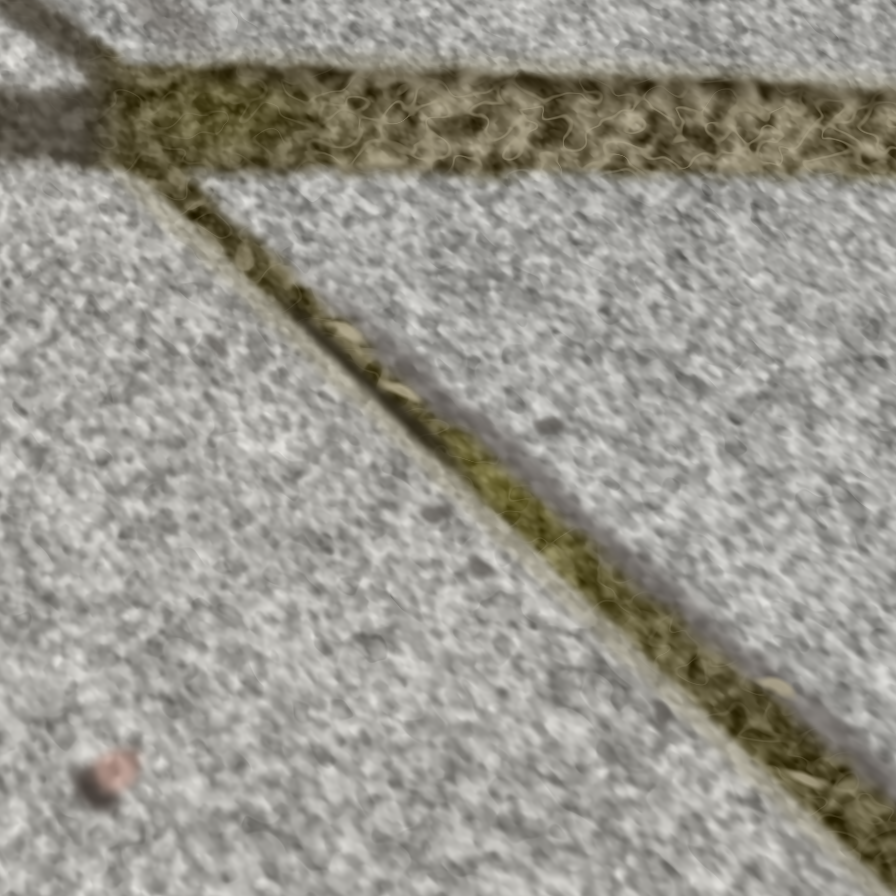
This texture is drawn by a WebGL 2 fragment shader. Its source:

```glsl
#version 300 es
precision highp float;
uniform vec2 u_resolution;
out vec4 fragColor;

#define GRAIN_SCALE 78.0
#define GRAIN_CONTRAST 0.31
#define FIBRE_SCALE 64.0
#define EDGE_SOFT 0.008
#define EDGE_WOBBLE 0.016
#define RIM_WIDTH 0.045

const vec3 STONE = vec3(0.662, 0.656, 0.637);
const vec3 RIM = vec3(0.635, 0.615, 0.535);
const vec3 SHADE = vec3(0.41, 0.395, 0.375);
const vec3 SOIL = vec3(0.28, 0.25, 0.175);
const vec3 MOSS = vec3(0.38, 0.355, 0.19);
const vec3 STRAW = vec3(0.68, 0.645, 0.54);

vec3 hash3(vec2 p) {
  vec3 q = fract(p.xyx * vec3(0.1031, 0.1030, 0.0973));
  q += dot(q, q.yxz + 33.33);
  return fract((q.xxy + q.yzz) * q.zyx);
}

// Smooth cellular noise centred on zero, each cell fading within its reach
float cells(vec2 p) {
  vec2 id = floor(p), f = p - id;
  float sum = 0.0, total = 0.02;
  for (int j = -1; j <= 1; j++)
    for (int i = -1; i <= 1; i++) {
      vec2 o = vec2(i, j);
      vec3 h = hash3(id + o + 50.0);
      vec2 d = o + 0.2 + 0.6 * h.xy - f;
      float w = max(1.0 - dot(d, d) / 1.44, 0.0);
      w *= w * w;
      sum += w * (h.z - 0.5);
      total += w;
    }
  return sum / total;
}

float smin(float a, float b, float k) {
  float h = max(k - abs(a - b), 0.0) / k;
  return min(a, b) - h * h * k * 0.25;
}

// Soft rotated ellipse, 1 at the centre
float blob(vec2 p, vec2 radius, float angle) {
  float c = cos(angle), s = sin(angle);
  vec2 q = vec2(c * p.x + s * p.y, c * p.y - s * p.x) / radius;
  return 1.0 - smoothstep(0.4, 1.25, length(q));
}

void main() {
  vec2 uv = gl_FragCoord.xy / u_resolution;
  float x = uv.x, y = uv.y;

  // Grain, finer with distance up the canvas and drawn out along the slope
  vec2 ground = vec2((x - 0.5) * (1.0 + 0.5 * y), y + 0.35 * y * y);
  ground = vec2((ground.x + ground.y) * 0.85, (ground.y - ground.x) * 0.55);
  float coarse = cells(ground * GRAIN_SCALE);
  float fine = cells(ground * GRAIN_SCALE * 1.6 + 17.0);
  float broad = cells(uv * 11.0 + 5.0);
  float medium = cells(uv * 29.0 + 3.0);
  float wobble = (cells(uv * 34.0) + 0.3 * coarse) * EDGE_WOBBLE;

  // Distances to the three joints, negative inside
  float top = mix(0.902, 0.930 - 0.03 * x * x, smoothstep(0.08, 0.13, x));
  float bottom = mix(0.820, 0.809, smoothstep(0.0, 0.2, x)) - 0.006 * x;
  float band = max(y - top, bottom - y);
  float across = y + 0.95 * x - 0.953 + wobble * 0.5;
  float mossWidth = 0.052 + 0.045 * smoothstep(0.45, 1.0, x);
  float diagonal = max(max(-across, across - mossWidth) * 0.72, y - 0.87);
  float branch = abs(dot(uv - vec2(0.02, 1.0), vec2(0.625, 0.78))) - 0.021;
  branch = max(branch, x - 0.13);
  float joint = smin(smin(band, diagonal, 0.025), branch, 0.025) + wobble * 0.6;
  float below = 1.0 - smoothstep(0.79, 0.83, y);
  float right = smoothstep(0.0, 0.05, across) * below;
  float soft = EDGE_SOFT + 0.007 * max(right, 1.0 - smoothstep(0.06, 0.12, x));
  float inJoint = 1.0 - smoothstep(-soft, soft, joint);

  // Stone surface
  vec3 col = STONE + (coarse + 0.5 * fine) * GRAIN_CONTRAST + broad * 0.07 + medium * 0.10;
  col += vec3(-0.018, -0.014, -0.01) * smoothstep(0.0, 0.1, across);
  col -= 0.08 * smoothstep(0.16, 0.32, cells(ground * 44.0 + 9.0));

  // Pale worn rims and the shaded flank of the right stone
  float leftRim = smoothstep(-RIM_WIDTH, -0.015, across) * (1.0 - smoothstep(0.0, 0.02, across));
  col = mix(col, RIM + fine * 0.15, leftRim * below * 0.7);
  float topRim = smoothstep(0.03, 0.0, y - top) * smoothstep(0.1, 0.3, x) * step(0.86, y);
  col = mix(col, RIM - 0.05 + fine * 0.2, topRim * 0.65);
  float flankEnd = 0.052 + 0.085 * x;
  float flank = smoothstep(0.0, 0.02, across)
    * (1.0 - smoothstep(flankEnd - 0.022, flankEnd + 0.016, across + medium * 0.015));
  flank *= below * smoothstep(0.25, 0.48, x);
  col = mix(col, SHADE + vec3(0.02, 0.015, 0.02) + coarse * 0.15, flank * 0.9);
  col = mix(col, SHADE + 0.06 + fine * 0.2, 0.75 * blob(uv - vec2(0.19, 0.98), vec2(0.07, 0.03), -0.6));

  // Soil, moss and curled dry fibres in the joints
  vec2 bent = uv + 0.004 * sin(uv.yx * vec2(91.0, 73.0) + 2.0 * sin(uv * 37.0));
  float litter = cells(bent * FIBRE_SCALE);
  float tangle = cells(bent.yx * FIBRE_SCALE * vec2(1.1, 0.75) + 23.0);
  float strands = 1.0 - smoothstep(0.01, 0.10, abs(tangle + 0.3 * litter));
  float inBand = smoothstep(0.79, 0.82, y);
  float dry = inBand * smoothstep(0.28, 0.48, x);
  float green = mix(0.3 + 0.6 * smoothstep(0.44, 0.55, x) - 0.35 * smoothstep(0.6, 0.8, x),
    0.4 + 0.3 * blob(uv - vec2(0.24, 0.88), vec2(0.12, 0.05), 0.0), inBand);
  vec3 fill = mix(SOIL, MOSS, clamp(green + broad * 0.5, 0.0, 1.0));
  fill = mix(fill, vec3(0.46, 0.425, 0.335), dry * 0.8);
  fill += litter * mix(0.32, 0.5, dry) + fine * 0.18;
  fill = mix(fill, STRAW, strands * mix(0.16, 0.42, dry));
  float flecks = smoothstep(0.0, 0.2, litter) * below * (1.0 - smoothstep(0.42, 0.52, x));
  fill = mix(fill, STRAW - 0.1, 0.45 * flecks);
  float bright = blob(uv - vec2(0.55, 0.475), vec2(0.075, 0.03), -0.78);
  fill += vec3(0.06, 0.06, 0.03) * bright;
  float crevice = (1.0 - smoothstep(0.008, 0.032, across)) * below;
  fill = mix(fill, SOIL * 0.7, 0.9 * crevice * smoothstep(0.29, 0.35, x) * (1.0 - smoothstep(0.44, 0.58, x)));
  float lip = smoothstep(0.035, 0.006, top - y) * smoothstep(0.12, 0.3, x);
  lip = max(lip, smoothstep(0.016, 0.003, y - bottom) * smoothstep(0.22, 0.27, x) * (1.0 - smoothstep(0.45, 0.65, x)));
  fill = mix(fill, SOIL + 0.02 + litter * 0.4, lip * inBand * 0.65);
  float greyEnd = (1.0 - smoothstep(0.08, 0.15, x)) * smoothstep(0.79, 0.82, y);
  fill = mix(fill, vec3(0.34, 0.32, 0.295) + coarse * 0.2, greyEnd * 0.8);
  col = mix(col, fill, inJoint);

  // Pits in the stone and pale flakes in the joint
  const vec2 pits[5] = vec2[5](vec2(0.536, 0.366), vec2(0.488, 0.431),
    vec2(0.738, 0.205), vec2(0.612, 0.525), vec2(0.245, 0.615));
  const vec2 flakes[4] = vec2[4](vec2(0.384, 0.629), vec2(0.866, 0.232),
    vec2(0.450, 0.564), vec2(0.900, 0.130));
  for (int i = 0; i < 5; i++)
    col = mix(col, SHADE - 0.06, 0.7 * blob(uv - pits[i] + wobble, vec2(0.018, 0.012), -0.7));
  for (int i = 0; i < 4; i++)
    col = mix(col, STRAW + 0.06, 0.75 * blob(uv - flakes[i] + 0.5 * wobble, vec2(0.026, 0.008), -0.45));

  // Pink pebble with its shadow and a pale patch above
  col += 0.07 * blob(uv - vec2(0.142, 0.195), vec2(0.03, 0.022), 0.0);
  col = mix(col, vec3(0.25, 0.22, 0.20), 0.9 * blob(uv - vec2(0.108, 0.119), vec2(0.036, 0.024), -0.75));
  float pebble = blob(uv - vec2(0.130, 0.141) + 0.5 * wobble, vec2(0.032, 0.027), 0.5);
  vec3 pink = vec3(0.72, 0.61, 0.57) + 2.0 * (y - 0.140) + coarse * 0.3;
  col = mix(col, pink, pebble);

  fragColor = vec4(clamp(col, 0.0, 1.0), 1.0);
}
```
